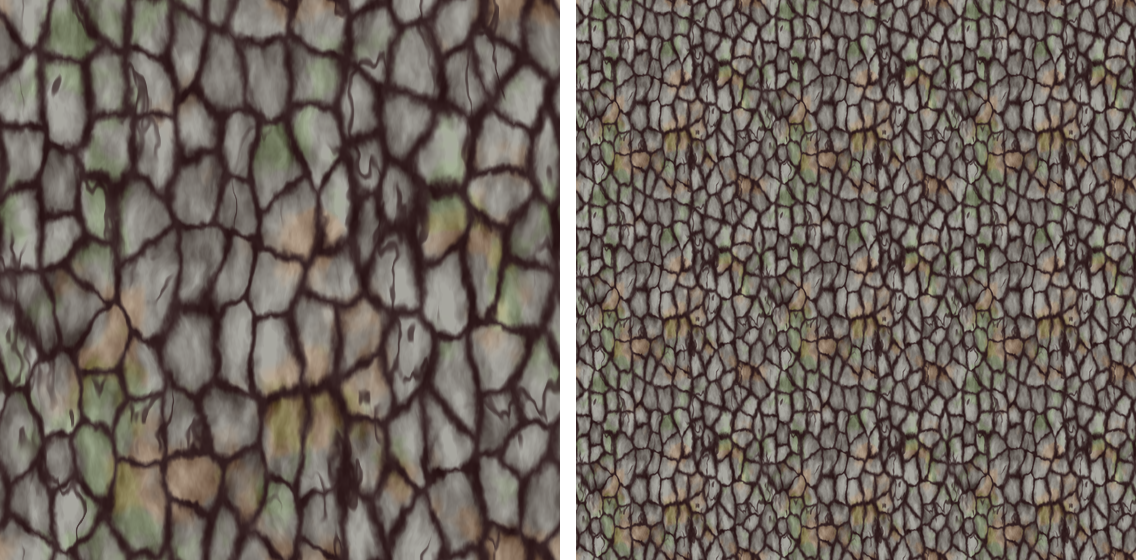
Left, the tile; right, the same tile 3 across and 3 down.
This texture is drawn by a three.js fragment shader. Its source:

```glsl
// Tileable rough tree bark: tall grey plates split by dark, ragged fissures.
varying vec2 vUv;

const vec2 PLATES = vec2(13.0, 8.0);        // plates across and up
const float JITTER = 0.72;                  // irregularity of plate centres
const float CORNER_SHARPNESS = 260.0;
const vec2 BEND = vec2(0.050, 0.040);       // slow bending of the plates
const vec2 FRAY = vec2(0.020, 0.032);       // small raggedness of their rims
const float CRACK_CORE = 0.0005;            // half width of the darkest part
const float CRACK_RIM = 0.0135;             // where the plate surface begins
const float FIBRE_CONTRAST = 0.62;
const float PLATE_CONTRAST = 0.26;
const vec3 CRACK_COLOR = vec3(0.125, 0.075, 0.060);
const vec3 PLATE_COLOR = vec3(0.655, 0.650, 0.625);
const vec3 PURPLE_TINT = vec3(0.020, -0.010, 0.010);
const vec3 RUST_TINT = vec3(0.065, -0.005, -0.060);
const vec3 LICHEN_TINT = vec3(-0.015, 0.035, -0.045);

float hash(vec2 p) {
  return fract(sin(dot(p, vec2(127.1, 311.7))) * 43758.5453);
}

vec2 wrapCell(vec2 cell, vec2 period) {
  return floor(mod(cell + 0.5, period));
}

// Value noise that repeats after a whole number of cells.
float noise(vec2 uv, vec2 period, float seed) {
  vec2 p = uv * period;
  vec2 i = floor(p);
  vec2 f = p - i;
  f = f * f * f * (f * (f * 6.0 - 15.0) + 10.0);
  vec2 a = wrapCell(i, period) + seed;
  vec2 b = wrapCell(i + 1.0, period) + seed;
  return mix(mix(hash(a), hash(vec2(b.x, a.y)), f.x),
             mix(hash(vec2(a.x, b.y)), hash(b), f.x), f.y);
}

float fbm(vec2 uv, vec2 period, float seed) {
  float sum = 0.0;
  float weight = 0.533;
  for (int octave = 0; octave < 4; octave++) {
    sum += weight * noise(uv, period, seed);
    period *= 2.0;
    seed += 17.3;
    weight *= 0.5;
  }
  return sum;
}

vec2 warp(vec2 uv, vec2 period, float seed) {
  return vec2(fbm(uv, period, seed), fbm(uv, period, seed + 71.7)) - 0.5;
}

// Centre of a plate; every column is shifted by its own amount.
vec2 plateCentre(vec2 cell) {
  vec2 id = wrapCell(cell, PLATES);
  vec2 jitter = vec2(hash(id + 3.1), hash(id + 47.9)) - 0.5;
  float shift = hash(vec2(id.x, 91.3)) - 0.5;
  return cell + 0.5 + JITTER * jitter + vec2(0.0, shift);
}

// Returns rim distance in canvas units, height in the plate, and plate id.
vec4 plates(vec2 uv) {
  vec2 p = uv * PLATES;
  vec2 base = floor(p);
  vec2 nearest = vec2(9.0);
  vec2 nearestCell = base;
  for (int y = -2; y <= 2; y++) {
    for (int x = -2; x <= 2; x++) {
      vec2 cell = base + vec2(float(x), float(y));
      vec2 toCentre = plateCentre(cell) - p;
      if (dot(toCentre, toCentre) < dot(nearest, nearest)) {
        nearest = toCentre;
        nearestCell = cell;
      }
    }
  }
  float sum = 0.0;
  for (int y = -2; y <= 2; y++) {
    for (int x = -2; x <= 2; x++) {
      vec2 toCentre = plateCentre(base + vec2(float(x), float(y))) - p;
      vec2 across = toCentre - nearest;
      if (dot(across, across) > 0.0001) {
        float rim = dot(0.5 * (toCentre + nearest), across) / length(across * PLATES);
        sum += exp(-CORNER_SHARPNESS * rim);
      }
    }
  }
  return vec4(-log(sum) / CORNER_SHARPNESS, -nearest.y, wrapCell(nearestCell, PLATES));
}

void main() {
  // Bent plates with frayed rims
  vec2 uv = vUv + BEND * warp(vUv, vec2(7.0, 5.0), 5.0);
  uv += FRAY * warp(vUv, vec2(32.0, 17.0), 29.0);
  vec4 plate = plates(uv);
  float plateRandom = hash(plate.zw + 12.7);

  // Brushed fibres running up the trunk
  vec2 flow = vUv + vec2(0.035, 0.03) * warp(vUv, vec2(12.0, 9.0), 53.0);
  float fibre = fbm(flow, vec2(46.0, 18.0), 7.0) - 0.5;
  float blotch = fbm(flow, vec2(15.0, 9.0), 83.0) - 0.5;

  // Main cracks and short splits inside the plates
  float rim = plate.x + 0.007 * fibre;
  float width = CRACK_RIM * (0.65 + 0.8 * noise(vUv, vec2(9.0, 7.0), 41.0));
  float surface = smoothstep(CRACK_CORE, width, rim);
  float ridge = abs(fbm(flow, vec2(15.0, 5.0), 61.0) - 0.5);
  float splitArea = smoothstep(0.46, 0.68, noise(vUv, vec2(11.0, 8.0), 19.0));
  surface *= 1.0 - 0.75 * splitArea * (1.0 - smoothstep(0.005, 0.045, ridge));

  // Tone of the plate, lighter towards its foot and its middle
  float light = 0.66 + PLATE_CONTRAST * (plateRandom - 0.5) - 0.12 * plate.y;
  light += FIBRE_CONTRAST * fibre + 0.45 * blotch;
  light += 0.16 * smoothstep(0.008, 0.032, rim);
  float tone = mix(0.11 + 0.28 * fibre, light, surface);
  vec3 color = mix(CRACK_COLOR, PLATE_COLOR, clamp(tone, 0.0, 1.0));

  // Purple fissures, rusty patches and pale green lichen
  float rust = smoothstep(0.52, 0.72, fbm(flow, vec2(9.0, 7.0), 101.0));
  float lichen = smoothstep(0.54, 0.72, fbm(flow, vec2(10.0, 8.0), 137.0));
  color += PURPLE_TINT * (1.0 - surface);
  color += surface * (RUST_TINT * rust + LICHEN_TINT * lichen);
  gl_FragColor = vec4(color, 1.0);
}
```
